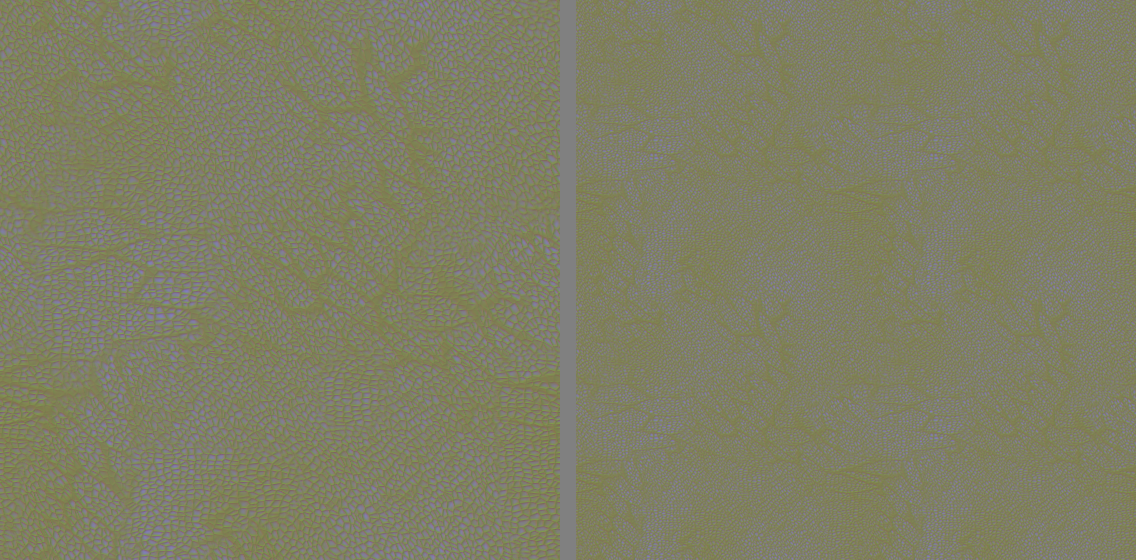
Left, the tile; right, the same tile 2 across and 2 down.
Reproduce this texture map procedurally as a WebGL 1 fragment shader.

```glsl
precision highp float;
// Tileable relief map of fine grained leather: red and green hold the slope, blue the height.
// Warped cellular noise forms the pebbles, partly diagonal and partly level; larger,
// stretched cells add long creases. Every lattice wraps at the canvas edge.
uniform vec2 u_resolution;

vec2 hash2(vec2 p) {
  vec3 a = fract(p.xyx * vec3(0.1031, 0.1030, 0.0973));
  a += dot(a, a.yzx + 33.33);
  return fract((a.xx + a.yz) * a.zy);
}

// Smooth lattice noise, two channels, wrapping after period cells
vec2 wrapNoise(vec2 uv, float period) {
  vec2 p = uv * period;
  vec2 i = floor(p), f = fract(p);
  f = f * f * (3.0 - 2.0 * f);
  vec2 lo = mod(i, period), hi = mod(i + 1.0, period);
  vec2 bottom = mix(hash2(lo + 7.0), hash2(vec2(hi.x, lo.y) + 7.0), f.x);
  vec2 top = mix(hash2(vec2(lo.x, hi.y) + 7.0), hash2(hi + 7.0), f.x);
  return mix(bottom, top, f.y);
}

// Gap between the two nearest cell points: zero on the borders
float cellGap(vec2 p, vec2 period) {
  vec2 i = floor(p), f = fract(p);
  float near = 8.0, second = 8.0;
  for (int y = -1; y <= 1; y++) {
    for (int x = -1; x <= 1; x++) {
      vec2 o = vec2(float(x), float(y));
      vec2 r = o + 0.08 + 0.84 * hash2(mod(i + o, period)) - f;
      float d = length(r);
      second = min(second, max(near, d));
      near = min(near, d);
    }
  }
  return second - near;
}

float leatherHeight(vec2 uv) {
  vec2 broad = wrapNoise(uv, 7.0);
  vec2 p = uv + 0.020 * (broad - 0.5) + 0.007 * (wrapNoise(uv, 26.0) - 0.5);
  vec2 diagonal = vec2(p.x + p.y, p.x - p.y);
  float level = smoothstep(0.50, 0.68, wrapNoise(uv + 0.37, 6.0).x);

  // Pebbles, stretched down to the right or along the horizontal
  vec2 slantSize = vec2(80.0, 50.0), levelSize = vec2(70.0, 106.0);
  float gap = mix(cellGap(diagonal * slantSize, slantSize),
                  cellGap(p * levelSize, levelSize), level);
  float pebble = 1.0 - exp(-2.6 * gap);

  // Long creases that fade in and out
  vec2 slantFold = vec2(15.0, 5.0), levelFold = vec2(5.0, 19.0);
  float slantCrease = 1.0 - smoothstep(0.0, 0.17, cellGap(diagonal * slantFold, slantFold));
  float levelCrease = 1.0 - smoothstep(0.0, 0.16, cellGap(p * levelFold, levelFold));
  float crease = mix(slantCrease, levelCrease, level) * smoothstep(0.25, 0.7, broad.y);

  float grit = wrapNoise(uv, 150.0).x - 0.5;
  return pebble * (1.0 - 0.65 * crease) - 0.18 * crease + 0.22 * grit;
}

void main() {
  vec2 uv = gl_FragCoord.xy / u_resolution;
  float stepSize = 0.0019;
  float h = leatherHeight(uv);
  vec2 slope = vec2(leatherHeight(uv + vec2(stepSize, 0.0)),
                    leatherHeight(uv + vec2(0.0, stepSize))) - h;

  // Worn patches lie lower and look more olive
  float patchTone = wrapNoise(uv, 4.0).y + 0.5 * wrapNoise(uv, 11.0).x - 0.75;
  float raised = max(h, 0.0);
  float blue = 0.32 + (0.32 + 0.14 * patchTone) * raised * raised + 0.03 * patchTone;
  float red = 0.498 - 0.12 * slope.x;
  float green = 0.498 + 0.17 * slope.y;
  gl_FragColor = vec4(clamp(vec3(red, green, blue), 0.0, 1.0), 1.0);
}
```
